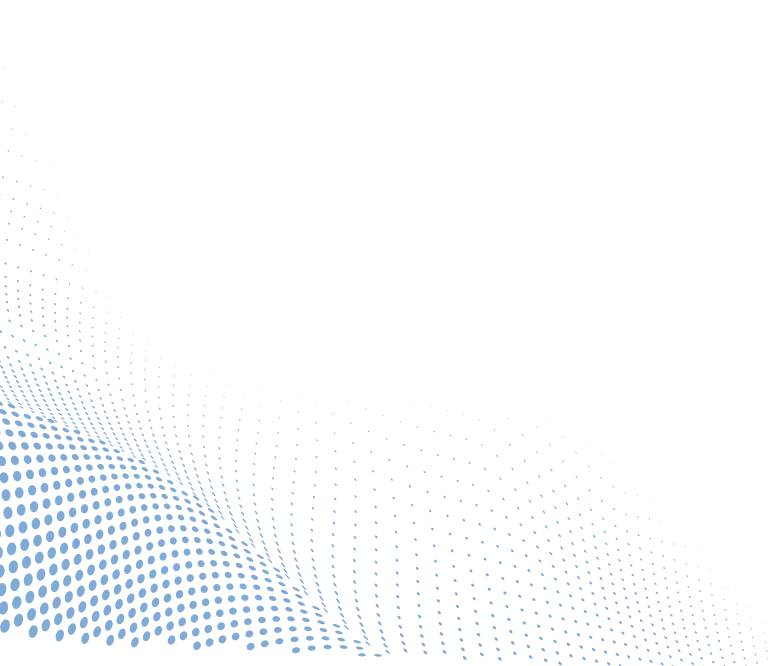
Give the GLSL for this background, as a WebGL 1 fragment shader.

```glsl
precision highp float;
// Halftone wave: blue dots on white, as a curved sheet seen from a low angle.
// Two warped grids meet at a ridge: large dots in front, fine dots behind.
// Each dot is an ellipse in grid space, so the warp squeezes and tilts it.

uniform vec2 u_resolution;

const vec3 PAPER = vec3(1.0);
const vec3 DOT_BLUE = vec3(0.50, 0.67, 0.84);
const float STEP = 0.0005;

// Smooth ramp: 0 left of the bend, slope 1 right of it.
float hinge(float x, float bend, float width) {
  float d = x - bend;
  return 0.5 * (d + sqrt(d * d + width * width));
}

// Crest line between the near hill and the far sheet.
float ridge(float x) {
  return 0.40 - 0.38 * x - 0.62 * hinge(x, 0.25, 0.08) + 0.80 * hinge(x, 0.58, 0.10);
}

// Upper limit, where the far dots shrink to nothing.
float fadeEdge(float x) {
  return 0.95 - 2.65 * x + 2.1 * hinge(x, 0.17, 0.06)
       + 0.56 * hinge(x, 0.34, 0.10) - 1.12 * hinge(x, 0.85, 0.08);
}

// Flatter line that the far rows approach with height.
float horizon(float x) {
  return 0.80 - 0.35 * x + 0.2 * hinge(x, 0.5, 0.2);
}

float columns(float x) {
  return 44.6 * x + 1.62 * sin(6.97 * x - 1.05);
}

// Near grid: rows spread with depth, columns bend left at the crest.
vec2 nearGrid(vec2 p) {
  float depth = ridge(p.x) - p.y;
  float bend = 0.022 * exp(-depth / 0.04) - 0.1 * depth;
  float row = 35.0 * depth * (1.0 + 1.2 * p.x) + 2.5 * (1.0 - exp(-26.6 * depth));
  return vec2(0.93 * columns(p.x + bend), row + 14.0 * p.x + 50.0 * p.x * p.x);
}

// Far grid: rows crowd behind the ridge, ripple at the left and fold at the right.
vec2 farGrid(vec2 p) {
  float base = ridge(p.x);
  float height = p.y - base;
  float t = height / (horizon(p.x) - base);
  float row = 34.0 * sqrt(max(t + 0.02, 0.0001)) - 3.0 * t * t;
  float ripple = 0.9 * exp(-5.0 * p.x - 12.0 * height * height);
  row += ripple * sin(48.0 * (height - 0.165));
  row += 5.0 * smoothstep(0.7, 0.95, p.x) * smoothstep(-0.1, 0.1, p.y - 0.69 + 0.6 * p.x);
  float lean = 0.05 * (1.0 - exp(-height / 0.07)) + 0.02 * sin(9.0 * height + 5.0 * p.x);
  return vec2(columns(p.x + lean), row);
}

// Offset from the dot centre, found by inverting the local warp.
vec2 centreOffset(vec2 cell, vec2 gx, vec2 gy) {
  float det = gx.x * gy.y - gy.x * gx.y;
  return vec2(gy.y * cell.x - gy.x * cell.y, gx.x * cell.y - gx.y * cell.x) / det;
}

// Antialiased ellipse; gx and gy are the grid derivatives along x and y.
float ellipse(vec2 cell, vec2 radius, vec2 gx, vec2 gy, float pixel) {
  vec2 q = cell / radius;
  float len = max(length(q), 0.0001);
  vec2 slope = q / (radius * len);
  float grad = max(length(vec2(dot(slope, gx), dot(slope, gy))), 0.0001);
  return clamp(0.5 - (len - 1.0) / (grad * pixel), 0.0, 1.0);
}

// The sheet ends on a slightly falling line near the bottom.
float aboveFloor(vec2 centre) {
  return step(0.044 - 0.05 * centre.x, centre.y);
}

float nearDots(vec2 p, float pixel) {
  float depth = ridge(p.x) - p.y;
  if (depth < -0.02) return 0.0;
  vec2 g = nearGrid(p);
  vec2 gx = (nearGrid(p + vec2(STEP, 0.0)) - g) / STEP;
  vec2 gy = (nearGrid(p + vec2(0.0, STEP)) - g) / STEP;
  vec2 cell = fract(g) - 0.5;
  vec2 centre = p - centreOffset(cell, gx, gy);
  float size = (0.30 + 0.05 * smoothstep(0.0, 0.25, depth)) * max(1.0 - 0.4 * p.x, 0.1);
  float visible = step(centre.y, ridge(centre.x)) * aboveFloor(centre);
  return visible * ellipse(cell, vec2(size), gx, gy, pixel);
}

float farDots(vec2 p, float pixel) {
  float fade = fadeEdge(p.x) - p.y;
  if (fade < 0.002 || p.y < ridge(p.x) - 0.004) return 0.0;
  vec2 g = farGrid(p);
  vec2 gx = (farGrid(p + vec2(STEP, 0.0)) - g) / STEP;
  vec2 gy = (farGrid(p + vec2(0.0, STEP)) - g) / STEP;
  vec2 cell = fract(g) - 0.5;
  vec2 centre = p - centreOffset(cell, gx, gy);
  float size = 0.0040 * sqrt(fade / (1.0 + 1.5 * exp(-8.0 * p.x)));
  vec2 radius = vec2(min(size * abs(gx.x), 0.3), min(size * abs(gy.y), 0.27));
  float visible = step(ridge(centre.x), centre.y) * aboveFloor(centre);
  float strength = smoothstep(0.0, 0.0011, size);
  return visible * strength * ellipse(cell, radius, gx, gy, pixel);
}

void main() {
  float pixel = 1.0 / u_resolution.y;
  vec2 p = gl_FragCoord.xy * pixel;
  float ink = max(nearDots(p, pixel), farDots(p, pixel));
  gl_FragColor = vec4(mix(PAPER, DOT_BLUE, ink), 1.0);
}
```
